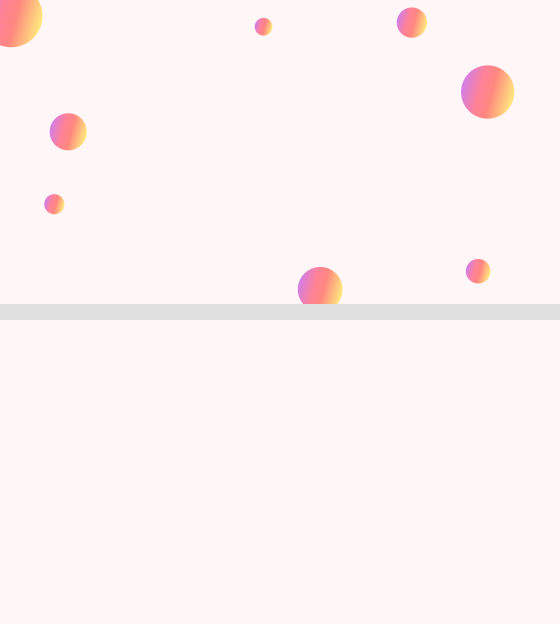
Top: the whole. Bottom: its middle third, enlarged.
This background is drawn by a Shadertoy shader. Its source:

```glsl
// Scattered glossy-free gradient discs around the rim of a pale blush canvas.

#define DISC_COUNT 8
#define RADIUS_MIN 0.029
#define RADIUS_MAX 0.103
#define RADIUS_FALLOFF 1.5
#define START_ANGLE 2.391
#define ANGLE_STEP 4.381
#define RIM_REACH 0.48
#define RIM_WOBBLE 0.11
#define GRADIENT_TILT -0.26
#define BACKGROUND vec3(1.0, 0.969, 0.969)

// Colour ramp over -1..1: violet, pink, coral, yellow.
vec3 discRamp(float t) {
    const vec3 violet = vec3(0.82, 0.49, 0.91);
    const vec3 pink   = vec3(1.00, 0.51, 0.59);
    const vec3 coral  = vec3(1.00, 0.53, 0.50);
    const vec3 yellow = vec3(1.00, 0.92, 0.49);
    vec3 color = mix(violet, pink, clamp((t + 1.0) / 0.7, 0.0, 1.0));
    color = mix(color, coral, clamp((t + 0.3) / 0.45, 0.0, 1.0));
    return mix(color, yellow, clamp((t - 0.15) / 0.85, 0.0, 1.0));
}

// Disc centre in 0..1, spread along a wobbling box near the canvas rim.
vec2 discCenter(float index) {
    float angle = START_ANGLE + index * ANGLE_STEP;
    vec2 dir = vec2(cos(angle), sin(angle));
    float reach = RIM_REACH - RIM_WOBBLE * abs(sin(index * 1.7));
    return 0.5 + reach * dir / max(abs(dir.x), abs(dir.y));
}

// Sizes shrink from the first disc to the last.
float discRadius(float index) {
    float t = 1.0 - index / float(DISC_COUNT - 1);
    return mix(RADIUS_MIN, RADIUS_MAX, pow(t, RADIUS_FALLOFF));
}

void mainImage(out vec4 fragColor, in vec2 fragCoord) {
    // Canvas height is one unit.
    vec2 canvas = vec2(iResolution.x / iResolution.y, 1.0);
    vec2 uv = fragCoord / iResolution.y;
    float pixel = 1.0 / iResolution.y;
    vec2 gradientDir = vec2(cos(GRADIENT_TILT), sin(GRADIENT_TILT));

    vec3 color = BACKGROUND;
    for (int i = 0; i < DISC_COUNT; i++) {
        float index = float(i);
        float radius = discRadius(index);
        vec2 offset = uv - discCenter(index) * canvas;
        float coverage = clamp(0.5 - (length(offset) - radius) / pixel, 0.0, 1.0);
        vec3 fill = discRamp(dot(offset, gradientDir) / radius);
        color = mix(color, fill, coverage);
    }
    fragColor = vec4(color, 1.0);
}
```
